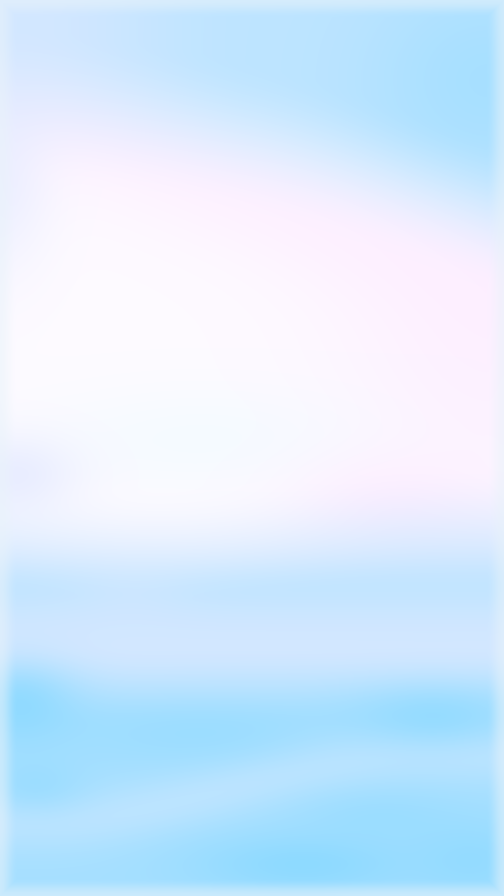
Reproduce this background procedurally as a WebGL 1 fragment shader.

```glsl
precision mediump float;
// Soft pastel sky: blue top corner, pale pink cloud and hazy blue bands below.

uniform vec2 u_resolution;

#define SKY_EDGE 0.885     // height of the upper cloud edge at the left
#define SKY_SLOPE 0.13     // fall of that edge towards the right
#define SKY_SOFT 0.085     // half width of the upper blend
#define HORIZON 0.405      // height of the lower cloud edge
#define HORIZON_SOFT 0.065 // half width of the lower blend
#define BORDER 0.035       // width of the pale rim
#define BORDER_MIX 0.55    // strength of the pale rim

const vec3 WHITE = vec3(0.992, 0.980, 1.0);
const vec3 PINK = vec3(0.990, 0.930, 1.0);
const vec3 ICE = vec3(0.955, 0.980, 1.0);
const vec3 LAVENDER = vec3(0.900, 0.920, 1.0);
const vec3 HAZE = vec3(0.825, 0.905, 1.0);
const vec3 PALE_BLUE = vec3(0.745, 0.895, 1.0);
const vec3 SKY_BLUE = vec3(0.650, 0.875, 1.0);
const vec3 DEEP_BLUE = vec3(0.540, 0.850, 1.0);
const vec3 RIM = vec3(0.910, 0.950, 0.975);

// Elliptical Gaussian falloff, 1 at the centre
float glow(vec2 p, vec2 centre, vec2 radius) {
  vec2 d = (p - centre) / radius;
  return exp(-dot(d, d));
}

// Horizontal Gaussian band
float band(float y, float centre, float width) {
  float d = (y - centre) / width;
  return exp(-d * d);
}

vec3 cloudColor(vec2 p) {
  vec3 c = WHITE;
  float diagonal = p.y + 0.22 * p.x;
  c = mix(c, PINK, 0.75 * band(diagonal, 0.90, 0.085));
  c = mix(c, PINK, 0.70 * glow(p, vec2(0.95, 0.60), vec2(0.30, 0.20)));
  c = mix(c, ICE, 0.85 * glow(p, vec2(0.40, 0.51), vec2(0.34, 0.06)));
  c = mix(c, PINK, 0.85 * glow(p, vec2(0.78, 0.44), vec2(0.20, 0.055)));
  c = mix(c, LAVENDER, 0.85 * glow(p, vec2(0.03, 0.47), vec2(0.13, 0.045)));
  return mix(c, LAVENDER, 0.70 * glow(p, vec2(0.0, 0.80), vec2(0.10, 0.10)));
}

vec3 upperSkyColor(vec2 p) {
  vec3 c = mix(HAZE, PALE_BLUE, smoothstep(0.05, 0.50, p.x));
  return mix(c, SKY_BLUE, 0.95 * glow(p, vec2(0.97, 0.91), vec2(0.25, 0.12)));
}

vec3 lowerHazeColor(vec2 p) {
  vec3 c = mix(SKY_BLUE, HAZE, smoothstep(0.19, 0.28, p.y));
  c = mix(c, PALE_BLUE, 0.75 * band(p.y, 0.345, 0.035));
  c = mix(c, HAZE, 0.50 * glow(p, vec2(0.26, 0.33), vec2(0.13, 0.06)));

  // Pale streak that climbs to the right
  float streak = 0.085 + 0.075 * smoothstep(0.1, 0.85, p.x);
  c = mix(c, PALE_BLUE, 0.90 * band(p.y, streak, 0.035));

  // Saturated pools
  c = mix(c, DEEP_BLUE, 0.80 * glow(p, vec2(0.04, 0.215), vec2(0.11, 0.045)));
  c = mix(c, DEEP_BLUE, 0.65 * glow(p, vec2(0.86, 0.20), vec2(0.16, 0.035)));
  c = mix(c, DEEP_BLUE, 0.35 * glow(p, vec2(0.40, 0.18), vec2(0.25, 0.035)));
  c = mix(c, DEEP_BLUE, 0.45 * glow(p, vec2(0.07, 0.12), vec2(0.10, 0.03)));
  c = mix(c, DEEP_BLUE, 0.85 * glow(p, vec2(0.60, 0.035), vec2(0.22, 0.035)));
  c = mix(c, DEEP_BLUE, 0.60 * glow(p, vec2(0.94, 0.04), vec2(0.13, 0.045)));
  return mix(c, DEEP_BLUE, 0.35 * glow(p, vec2(0.75, 0.09), vec2(0.16, 0.03)));
}

void main() {
  vec2 p = gl_FragCoord.xy / u_resolution;

  // Blend the three layers from the cloud outwards
  float upperEdge = SKY_EDGE - SKY_SLOPE * p.x + 0.025 * sin(3.14159 * p.x);
  float upper = smoothstep(upperEdge - SKY_SOFT, upperEdge + SKY_SOFT, p.y);
  float lowerEdge = HORIZON - 0.012 * sin(5.0 * p.x);
  float lower = 1.0 - smoothstep(lowerEdge - HORIZON_SOFT, lowerEdge + HORIZON_SOFT, p.y);
  vec3 color = mix(cloudColor(p), upperSkyColor(p), upper);
  color = mix(color, lowerHazeColor(p), lower);

  // Pale rim, equally wide on all sides
  vec2 inset = min(p, 1.0 - p) * vec2(1.0, u_resolution.y / u_resolution.x);
  float rim = 1.0 - smoothstep(0.0, BORDER, min(inset.x, inset.y));
  color = mix(color, RIM, BORDER_MIX * rim);

  gl_FragColor = vec4(color, 1.0);
}
```
